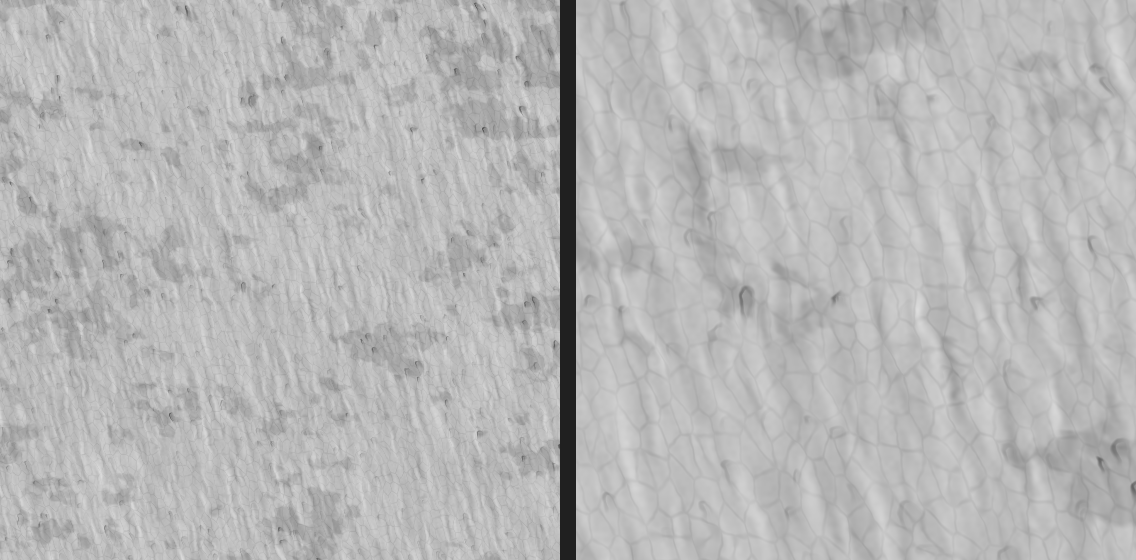
Left, the full canvas; right, a detail of the centre.
A WebGL 1 fragment shader for this texture:

```glsl
precision highp float;
// Pale grey weathered plaster: leaning streaks, hairline cracks, blotches and dark hooked pits.

#define LEAN 0.22
#define BASE_TONE 0.749
#define STREAK_SCALE vec2(78.0, 19.0)
#define STREAK_RELIEF 0.19
#define BLOTCH_SCALE vec2(32.0, 35.0)
#define BLOTCH_DEPTH 0.088
#define CRACK_SCALE vec2(86.0, 52.0)
#define CRACK_DEPTH 0.052
#define PIT_SCALE vec2(42.0, 28.0)
#define PIT_CHANCE 0.55
#define PIT_DEPTH 0.30
#define GRAIN 0.022

uniform vec2 u_resolution;

float hash(vec2 p) {
  vec3 q = fract(vec3(p.xyx) * 0.1031);
  q += dot(q, q.yzx + 33.33);
  return fract((q.x + q.y) * q.z);
}

vec2 hash2(vec2 p) {
  return vec2(hash(p), hash(p + vec2(57.3, 113.7)));
}

float noise(vec2 p) {
  vec2 i = floor(p), f = fract(p);
  f = f * f * (3.0 - 2.0 * f);
  return mix(mix(hash(i), hash(i + vec2(1.0, 0.0)), f.x),
             mix(hash(i + vec2(0.0, 1.0)), hash(i + 1.0), f.x), f.y);
}

float fbm(vec2 p) {
  float sum = 0.0, amp = 0.533;
  for (int i = 0; i < 4; i++) {
    sum += amp * noise(p);
    p = p * 2.03 + 17.1;
    amp *= 0.5;
  }
  return sum;
}

// Height of the combed surface, long along the streak direction.
float streakHeight(vec2 p) {
  return 0.65 * noise(p * STREAK_SCALE) + 0.35 * noise(p * STREAK_SCALE * 2.1 + 31.0);
}

// Hairlines on the borders of stretched Voronoi cells.
float cracks(vec2 p) {
  p *= CRACK_SCALE;
  vec2 cell = floor(p);
  float nearest = 8.0, second = 8.0;
  for (int y = -1; y <= 1; y++) {
    for (int x = -1; x <= 1; x++) {
      vec2 c = cell + vec2(float(x), float(y));
      float d = length(c + hash2(c) - p);
      second = min(second, max(nearest, d));
      nearest = min(nearest, d);
    }
  }
  return 1.0 - smoothstep(0.0, 0.2, second - nearest);
}

// Scattered arches: a dark rounded head with legs that fade downwards.
float pits(vec2 p) {
  vec2 cell = floor(p * PIT_SCALE);
  float dark = 0.0;
  for (int y = -1; y <= 1; y++) {
    for (int x = -1; x <= 1; x++) {
      vec2 c = cell + vec2(float(x), float(y));
      vec2 size = hash2(c + 211.0), look = hash2(c + 419.0);
      vec2 q = p - (c + hash2(c)) / PIT_SCALE;
      float radius = mix(0.0015, 0.0052, size.x);
      float reach = mix(0.006, 0.026, size.y * size.y);
      float d = length(vec2(q.x, max(q.y, 0.0))) - radius;
      float fade = smoothstep(-reach, 0.0, q.y);
      float side = mix(1.0, smoothstep(radius, -radius, q.x), 0.75);
      float rim = (1.0 - smoothstep(0.0003, 0.0022, abs(d))) * side;
      float hollow = 0.35 * (1.0 - smoothstep(-0.001, 0.001, d));
      float strength = step(look.x, PIT_CHANCE) * mix(0.2, 1.0, look.y * look.y);
      dark = max(dark, max(rim, hollow) * fade * strength);
    }
  }
  return dark;
}

void main() {
  vec2 uv = gl_FragCoord.xy / u_resolution.y;
  vec2 p = vec2(uv.x + LEAN * uv.y, uv.y) + 1.0;
  vec2 wobble = vec2(fbm(p * 38.0), fbm(p * 38.0 + 71.0)) - 0.5;
  vec2 bent = p + wobble * 0.012;

  // Streaks lit from one side
  float height = streakHeight(bent);
  float relief = height - streakHeight(bent + vec2(0.004, 0.003));
  float tone = BASE_TONE + STREAK_RELIEF * relief + 0.07 * (height - 0.5);
  tone += 0.035 * (noise(p * vec2(16.0, 7.0) + 5.0) - 0.5);

  // Blotches gathered in loose drifts
  float drift = noise(uv * vec2(7.0, 11.0) + 23.0);
  float field = 0.67 * fbm(bent * BLOTCH_SCALE) + 0.33 * drift;
  float blotch = smoothstep(0.54, 0.655, field);
  tone -= BLOTCH_DEPTH * blotch;

  // Cracks, pits and grain
  float crackFade = mix(0.4, 1.0, noise(p * 45.0 + 9.0));
  tone -= CRACK_DEPTH * crackFade * cracks(p + wobble * 0.01);
  float pitFade = mix(0.35, 1.0, smoothstep(0.42, 0.62, field));
  tone -= PIT_DEPTH * pitFade * pits(p + wobble * 0.014);
  tone += GRAIN * (noise(uv * 330.0) - 0.5);

  gl_FragColor = vec4(vec3(clamp(tone, 0.0, 1.0)), 1.0);
}
```
